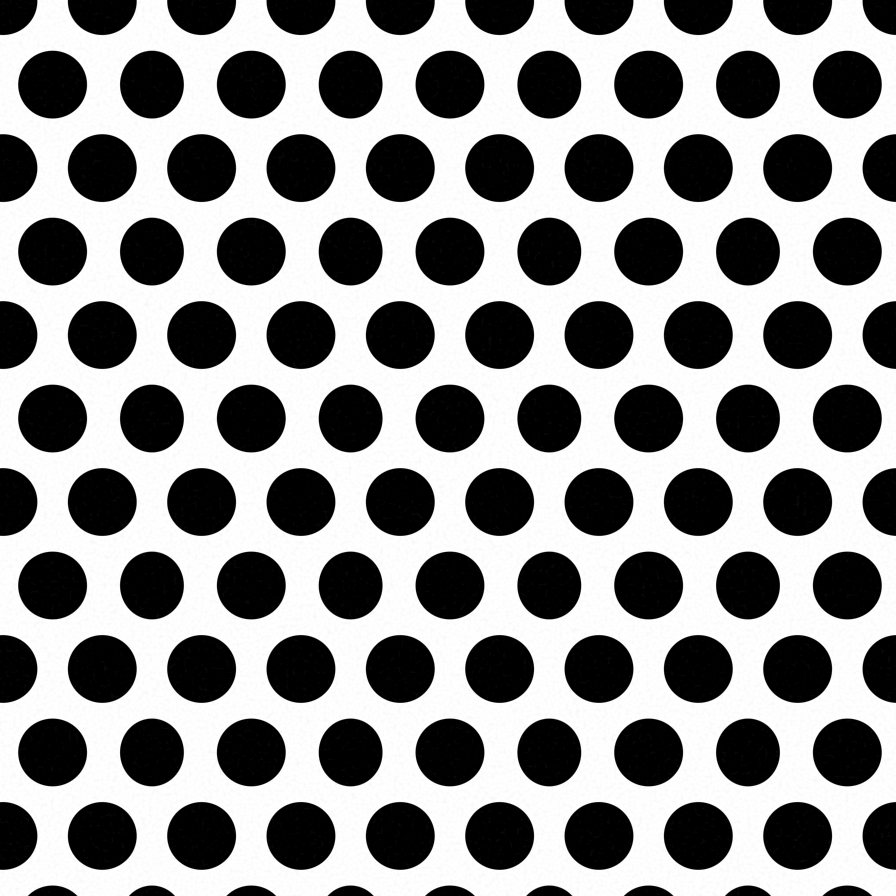
Reproduce this pattern procedurally as a Shadertoy shader.

```glsl
// Staggered rows of solid black dots on near-white paper.
// Each point finds its nearest lattice dot and measures an ellipse distance;
// in every other row, alternate dots are slightly narrower. Faint grain on top.

const vec2 SPACING = vec2(0.11087, 0.09317);   // dot pitch across and between rows
const vec2 ANCHOR = vec2(0.5022, 0.1602);      // centre of dot (0, 0)
const vec2 DOT_RADIUS = vec2(0.0384, 0.0378);
const float NARROW_RADIUS = 0.0356;
const float GRAIN_CELLS = 256.0;

vec2 hash2(vec2 cell) {
    vec3 p = fract(cell.xyx * vec3(0.1031, 0.1030, 0.0973));
    p += dot(p, p.yzx + 33.33);
    return fract((p.xx + p.yz) * p.zy);
}

// Distance to the closest jittered feature point
float cellularNoise(vec2 p) {
    vec2 cell = floor(p);
    float nearest = 2.0;
    for (int y = -1; y <= 1; y++) {
        for (int x = -1; x <= 1; x++) {
            vec2 neighbour = cell + vec2(x, y);
            nearest = min(nearest, distance(p, neighbour + hash2(neighbour)));
        }
    }
    return nearest;
}

// Approximate signed distance to an axis-aligned ellipse
float ellipseDistance(vec2 p, vec2 radius) {
    return (length(p / radius) - 1.0) * min(radius.x, radius.y);
}

float dotLattice(vec2 p, vec2 spacing, vec2 radius, float narrowRadius) {
    // Nearest dot, with odd rows shifted by half a pitch
    float row = floor(p.y / spacing.y + 0.5);
    float oddRow = mod(row, 2.0);
    float column = floor(p.x / spacing.x - 0.5 * oddRow + 0.5);
    vec2 centre = vec2(column + 0.5 * oddRow, row) * spacing;

    // Alternate dots of the even rows are narrower
    float narrow = (1.0 - oddRow) * mod(column, 2.0);
    radius.x = mix(radius.x, narrowRadius, narrow);
    return ellipseDistance(p - centre, radius);
}

void mainImage(out vec4 fragColor, in vec2 fragCoord) {
    vec2 uv = fragCoord / iResolution.y;
    float pixel = 1.0 / iResolution.y;

    float edge = dotLattice(uv - ANCHOR, SPACING, DOT_RADIUS, NARROW_RADIUS);
    float ink = 1.0 - smoothstep(-0.75 * pixel, 0.75 * pixel, edge);

    // Faint grain in both tones
    float grain = cellularNoise(uv * GRAIN_CELLS);
    float paperTone = 1.0 - 0.03 * grain * grain;
    float inkTone = 0.03 * smoothstep(0.6, 0.9, grain);

    fragColor = vec4(vec3(mix(paperTone, inkTone, ink)), 1.0);
}
```
